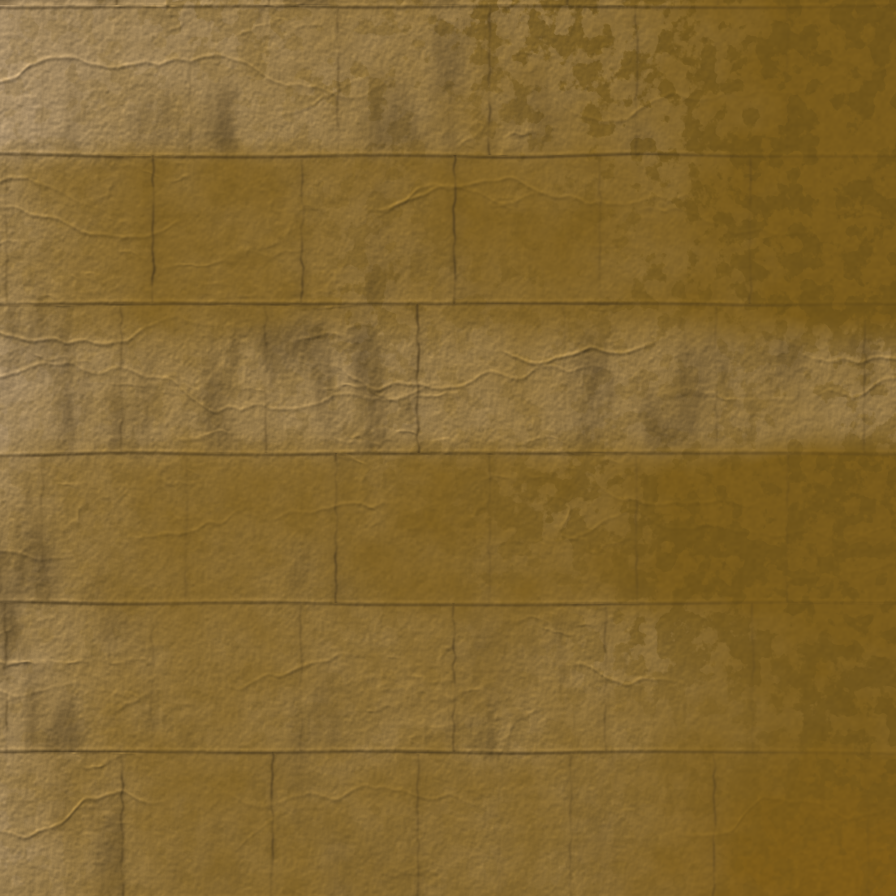
Write a WebGL 1 fragment shader that draws this texture.

```glsl
precision highp float;
uniform vec2 u_resolution;

#define ROWS 6.0
#define COLUMNS 6.0
#define ROW_SHIFT 0.035
#define SEAM_WIDTH 0.0018
#define CRACK_WIDTH 0.0025
#define RELIEF 0.36
#define GRAIN_SCALE 260.0
#define BLOTCH_SCALE 62.0
#define OCHRE vec3(0.48, 0.36, 0.11)
#define PLASTER vec3(0.67, 0.57, 0.43)
#define MOULD vec3(0.42, 0.32, 0.10)
#define SOOT vec3(0.27, 0.21, 0.11)

float hash(vec2 p) {
  return fract(sin(dot(p, vec2(127.1, 311.7))) * 43758.5453);
}

float noise(vec2 p) {
  vec2 i = floor(p), f = fract(p);
  f = f * f * (3.0 - 2.0 * f);
  return mix(mix(hash(i), hash(i + vec2(1, 0)), f.x),
             mix(hash(i + vec2(0, 1)), hash(i + vec2(1, 1)), f.x), f.y);
}

float fbm(vec2 p) {
  float sum = 0.0, amp = 0.5;
  for (int k = 0; k < 4; k++) {
    sum += amp * noise(p);
    p = mat2(1.62, 1.22, -1.22, 1.62) * p + 17.3;
    amp *= 0.5;
  }
  return sum / 0.9375;
}

// Soft line profile, never thinner than a pixel
float stroke(float d, float width) {
  float w = max(width, 0.7 / u_resolution.y);
  return exp(-d * d / (w * w));
}

// Plateau between two heights with soft ends
float band(float v, float a, float b, float soft) {
  return smoothstep(a - soft, a + soft, v) * (1.0 - smoothstep(b - soft, b + soft, v));
}

float rowIndex(vec2 p) {
  return floor(p.y * ROWS - ROW_SHIFT);
}

// Distance to the nearest course line, slightly wavy
float courseDistance(vec2 p) {
  float y = p.y * ROWS - ROW_SHIFT;
  float line = floor(y + 0.5);
  return (y - line) / ROWS + 0.004 * (noise(vec2(p.x * 7.0, line * 5.0)) - 0.5);
}

// Dark upright joints: offset cycles every three courses
float uprightJoint(vec2 p) {
  float row = rowIndex(p);
  float x = p.x * COLUMNS - 0.27 + 0.23 * mod(row, 3.0);
  float id = floor(x + 0.5);
  float wander = 0.008 * (hash(vec2(id, row)) - 0.5) + 0.003 * noise(vec2(id, p.y * 90.0));
  float strength = 0.2 + 0.7 * hash(vec2(id + 9.0, row));
  float broken = smoothstep(0.25, 0.7, fbm(vec2(id * 7.0, p.y * 40.0)));
  float d = (x - id) / COLUMNS + wander;
  return (stroke(d, SEAM_WIDTH) + 0.2 * stroke(d, 0.009)) * strength * mix(0.3, 1.0, broken);
}

// Raised wrinkles: jagged threads in each course and crumpled patches
float wrinkles(vec2 p) {
  float row = rowIndex(p), sum = 0.0;
  float y = fract(p.y * ROWS - ROW_SHIFT) / ROWS;
  for (int k = 0; k < 3; k++) {
    float seed = row * 13.7 + float(k) * 5.3;
    float path = 0.045 + 0.026 * float(k) + 0.11 * (fbm(vec2(p.x * 8.0 + seed, seed)) - 0.5);
    float part = smoothstep(0.5, 0.8, noise(vec2(p.x * 5.5 + seed * 1.7, seed)));
    sum += stroke(y - path, CRACK_WIDTH) * part * (1.0 - 0.2 * float(k));
  }
  float vein = fbm(p * vec2(13.0, 19.0) + row * 3.1) - 0.5;
  float crumpled = smoothstep(0.45, 0.75, noise(p * 9.0 + 31.0));
  return sum + 0.6 * crumpled * stroke(vein * 0.05, CRACK_WIDTH * 0.8);
}

float height(vec2 p, float wear) {
  float grain = 0.4 * noise(p * GRAIN_SCALE) + 0.85 * fbm(p * 110.0);
  float ridge = 0.5 * stroke(courseDistance(p) + 0.002, SEAM_WIDTH * 1.3);
  return (grain + wrinkles(p)) * wear + ridge * mix(0.3, 1.0, wear);
}

void main() {
  vec2 p = gl_FragCoord.xy / u_resolution;
  p.y = 1.0 - p.y;
  float cloud = fbm(p * 5.0 + 3.0) - 0.5;
  float rightSide = smoothstep(0.65, 0.98, p.x + 0.25 * cloud);

  // Pale plaster: bright first and third courses and a worn left edge
  float third = band(p.y, 0.37, 0.5, 0.028);
  float pale = 0.25 + 0.4 * cloud + 0.22 * (fbm(p * 24.0) - 0.5);
  pale += 0.38 * band(p.y, -0.1, 0.17, 0.02) * (1.0 - smoothstep(0.25, 0.85, p.x));
  pale += 0.27 * third + 0.38 * exp(-p.x * 9.0);
  pale += 0.1 * band(p.y, 0.69, 0.84, 0.04);
  pale -= 0.14 * band(p.y, 0.51, 0.68, 0.03) * smoothstep(0.3, 0.5, p.x);
  pale -= 0.36 * rightSide * (1.0 - 0.75 * third);
  pale = clamp(pale, 0.0, 1.0);
  vec3 color = mix(OCHRE, PLASTER, pale);
  color += vec3(0.02, 0.0, -0.02) * rightSide * smoothstep(0.8, 1.0, p.y);

  // Fine mould speckle, densest toward the upper right
  float spots = smoothstep(0.48, 0.6, fbm(p * BLOTCH_SCALE) + 0.25 * cloud);
  float damp = smoothstep(0.3, 0.95, p.x - 0.8 * p.y + 0.9 * cloud + 0.3);
  damp = max(damp, 0.3 * rightSide) * (1.0 - 0.6 * third);
  color = mix(color, MOULD, spots * (0.13 + 0.5 * damp));

  // Faint vertical soot streaks on the pale areas
  float streak = smoothstep(0.5, 0.8, fbm(vec2(p.x * 24.0, p.y * 6.0 + rowIndex(p) * 7.0)));
  color = mix(color, SOOT, 0.42 * streak * smoothstep(0.15, 0.6, pale));

  // Joints fade out to the right
  float fade = 1.0 - 0.85 * rightSide * (1.0 - 0.7 * third);
  float course = stroke(courseDistance(p) - 0.0015, SEAM_WIDTH);
  course *= 0.25 + 0.7 * fbm(vec2(p.x * 18.0, rowIndex(p)));
  color = mix(color, SOOT, 0.6 * fade * max(course, uprightJoint(p)));

  // Relief lit from the upper left
  float wear = 0.22 + 0.78 * smoothstep(0.0, 0.55, pale);
  vec2 toLight = vec2(-0.0014, -0.002);
  float light = height(p, wear) - height(p + toLight, wear);
  color *= 1.0 + RELIEF * mix(0.5, 1.0, fade) * clamp(light, -1.0, 1.0);
  color *= 1.0 + 0.06 * (noise(p * GRAIN_SCALE * 0.8) - 0.5);

  gl_FragColor = vec4(clamp(color, 0.0, 1.0), 1.0);
}
```
